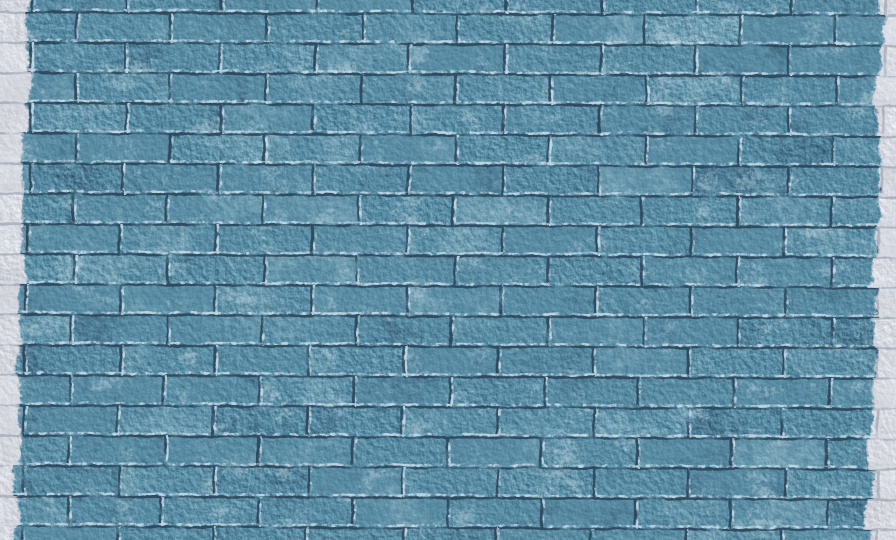
Write a Shadertoy shader that draws this texture.

```glsl
// Blue painted brick wall in running bond, with chalky joints and bare white side strips.

// Layout, in units of the canvas height
const vec2  BRICK      = vec2(0.1758, 0.0560); // pitch across and down
const vec2  FIRST      = vec2(0.1445, 0.0220); // first joint from the top left
const float BOND       = 0.52;                 // shift of every other course
const float COURSE_TILT = 0.004;
const float JOINT_LEAN = 0.020;
const float JITTER     = 0.007;                // wander of upright joints
const vec2  PAINT_SPAN = vec2(0.054, 1.632);   // left and right paint edges at the top
const float PAINT_LEAN = 0.024;

// Joint lines
const float SHADOW_HALF = 0.0021;
const float CRUST_HALF  = 0.0019;
const float CRUST_SHIFT = 0.0042;

// Colours
const vec3 PAINT      = vec3(0.350, 0.550, 0.640);
const vec3 PAINT_DEEP = vec3(0.280, 0.450, 0.545);
const vec3 PAINT_PALE = vec3(0.465, 0.635, 0.710);
const vec3 CHALK      = vec3(0.740, 0.825, 0.870);
const vec3 SHADOW     = vec3(0.165, 0.270, 0.355);
const vec3 BARE       = vec3(0.840, 0.850, 0.880);
const vec3 BARE_SHADE = vec3(0.590, 0.620, 0.680);

float hash(vec2 p) {
    vec3 q = fract(vec3(p.xyx) * 0.1031);
    q += dot(q, q.yzx + 33.33);
    return fract((q.x + q.y) * q.z);
}

vec2 gradient(vec2 cell) {
    float angle = 6.2832 * hash(cell + 57.0);
    return vec2(cos(angle), sin(angle));
}

// Gradient noise, about -0.7 to 0.7
float noise(vec2 p) {
    vec2 i = floor(p), f = p - i;
    vec2 w = f * f * f * (f * (f * 6.0 - 15.0) + 10.0);
    vec2 e = vec2(1.0, 0.0);
    return mix(mix(dot(gradient(i), f), dot(gradient(i + e), f - e), w.x),
               mix(dot(gradient(i + e.yx), f - e.yx), dot(gradient(i + 1.0), f - 1.0), w.x), w.y);
}

float fbm(vec2 p) {
    float sum = 0.0, amp = 1.0;
    for (int k = 0; k < 4; k++) {
        sum += amp * noise(p);
        p = mat2(1.6, 1.2, -1.2, 1.6) * p + 17.3;
        amp *= 0.55;
    }
    return sum;
}

// Smooth-edged line of the given half width
float line(float d, float halfWidth, float aa) {
    return 1.0 - smoothstep(halfWidth - aa, halfWidth + aa, abs(d));
}

void mainImage(out vec4 fragColor, in vec2 fragCoord) {
    float aa = 0.8 / iResolution.y;
    vec2 p = fragCoord / iResolution.y;
    p.y = 1.0 - p.y; // measure down from the top

    // Courses and bricks, with hand-laid unevenness
    vec2 q = p + 0.0028 * vec2(noise(p * 31.0), noise(p * 27.0 + 40.0))
               + 0.0014 * vec2(noise(p * 110.0), noise(p * 120.0 + 9.0));
    float v = (q.y - FIRST.y - COURSE_TILT * q.x) / BRICK.y;
    float course = floor(v);
    float u = (q.x - FIRST.x + JOINT_LEAN * q.y) / BRICK.x - BOND * mod(course, 2.0);
    u += (hash(vec2(course, 3.0) + 20.0) - 0.5) * 0.04;
    float joint = floor(u + 0.5);
    float wander = JITTER * (hash(vec2(joint, course) + 30.0) - 0.5);
    float dx = (u - joint) * BRICK.x - wander;         // positive to the right
    float dy = (fract(v + 0.5) - 0.5) * BRICK.y;       // positive below
    vec2 brick = vec2(joint + step(0.0, dx), course);
    float tone = hash(brick + 80.0);

    // Surface relief and paint tone
    vec2 grain = p * 95.0;
    float relief = fbm(grain) - fbm(grain + vec2(-0.22, 0.25));
    relief *= mix(0.45, 1.1, hash(brick + 140.0));
    float cloud = fbm(p * 9.0 + brick * 3.7);
    float mottle = 0.55 * cloud + 0.35 * fbm(p * 48.0) + 0.6 * (tone - 0.5);
    vec3 paint = mix(PAINT, PAINT_PALE, smoothstep(0.05, 0.65, mottle));
    paint = mix(paint, PAINT_DEEP, smoothstep(0.12, 0.75, -mottle));
    paint += 0.17 * relief;

    // Worn chalky patches and specks
    float speck = fbm(p * 130.0 + 70.0);
    float wear = smoothstep(0.25, 0.85, fbm(p * vec2(11.0, 19.0) + 5.0) + 0.45 * speck);
    paint = mix(paint, CHALK, 0.5 * wear);
    paint = mix(paint, CHALK, 0.55 * smoothstep(0.68, 1.0, speck));

    // Bare strips at both sides, ragged from course to course
    float rag = 0.016 * (hash(vec2(course, 9.0) + 50.0) - 0.5)
              + 0.010 * fbm(p * 24.0) + 0.004 * speck;
    float lean = PAINT_LEAN * p.y;
    float inside = min(p.x - PAINT_SPAN.x + lean, PAINT_SPAN.y - lean - p.x) + rag;
    float painted = smoothstep(-0.002 - aa, 0.002 + aa, inside);
    vec3 bare = BARE + 0.11 * relief + 0.05 * cloud;
    vec3 color = mix(bare, paint, painted);

    // Shadow in the joints, broken in places
    float gap = fbm(p * 17.0 + 33.0);
    float bedWidth = SHADOW_HALF * (1.0 + 0.7 * gap);
    float headWidth = SHADOW_HALF * (0.75 + 0.9 * hash(brick + 210.0));
    float shade = max(line(dy - 0.0008, bedWidth, aa) * smoothstep(-0.85, 0.1, gap),
                      line(dx + 0.0012, headWidth, aa) * smoothstep(-0.7, 0.2, gap + 0.2));
    color = mix(color, mix(BARE_SHADE, SHADOW, painted), shade * mix(0.65, 0.92, painted));

    // Crumbly pale crust along the lower and left brick edges
    float crumb = fbm(p * 75.0 + 12.0);
    float crustWidth = CRUST_HALF * (1.0 + 0.8 * crumb);
    float crust = max(line(dy + CRUST_SHIFT - 0.001 * crumb, crustWidth, aa),
                      line(dx - CRUST_SHIFT + 0.0012, crustWidth, aa));
    crust *= smoothstep(-0.45, 0.45, crumb + 0.6 * fbm(p * 14.0 + 90.0));
    color = mix(color, mix(BARE, CHALK + 0.04, painted), 0.9 * crust);

    fragColor = vec4(clamp(color, 0.0, 1.0), 1.0);
}
```
